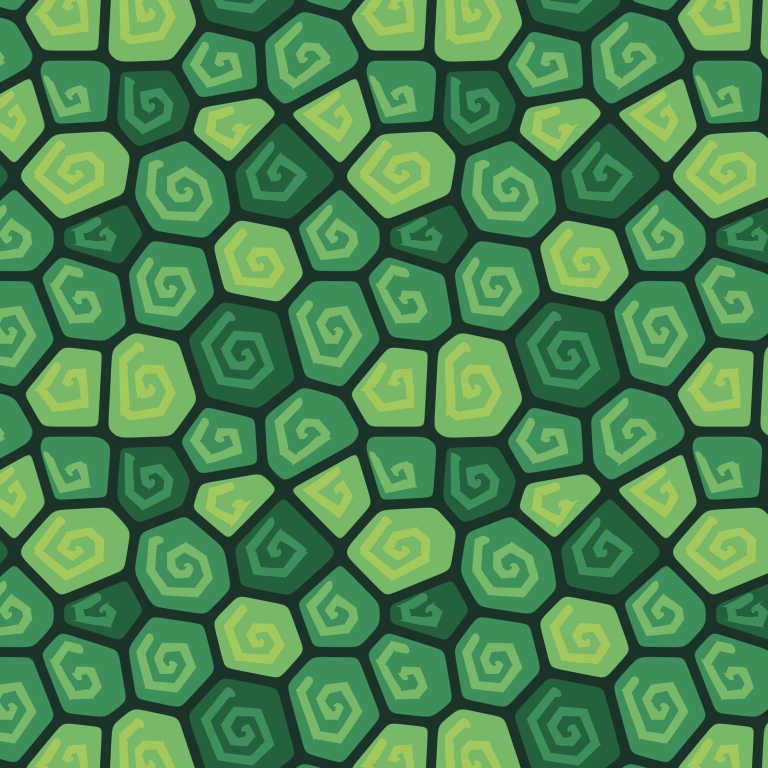
A Shadertoy shader for this pattern:

```glsl
// Tiling wall of rounded green stones, each carved with an angular spiral.
#define CANVAS 768.0            // design units down the canvas
#define TILE vec2(326.0, 376.0) // size of one repeat
#define STONES 18               // stones per repeat
#define LIGHTS 6                // the first stones are light
#define DARKS 4                 // the next ones are dark, the rest mid
#define HALF_GAP 5.0            // half the joint width
#define ROUNDING 2.2            // corner softness
#define HALF_LINE 4.4           // half the carved line width
#define PITCH 16.0              // spacing of spiral turns
#define OUTER 0.73              // spiral start, 1 is the stone edge
#define INNER 0.08              // spiral end, 0 is the stone centre
#define START_TURN 0.33         // usual start angle in turns

const float TAU = 6.2831853;

// Joint, dark, mid, light, lime
const vec3 RAMP[5] = vec3[5](
    vec3(0.11, 0.20, 0.16), vec3(0.14, 0.38, 0.24), vec3(0.24, 0.56, 0.36),
    vec3(0.47, 0.72, 0.41), vec3(0.64, 0.79, 0.36));

// Stone centres within the repeat, grouped by tone
const vec2 SEED[STONES] = vec2[STONES](
    vec2(235, 261), vec2(12, 276), vec2(76, 220), vec2(261, 128), vec2(72, 10), vec2(149, 6),
    vec2(279, 218), vec2(102, 156), vec2(243, 37), vec2(152, 288),
    vec2(185, 202), vec2(10, 155), vec2(81, 90), vec2(170, 105),
    vec2(9, 62), vec2(223, 329), vec2(306, 334), vec2(72, 294));

// Power of each stone: larger pushes its neighbours away
const float POWER[STONES] = float[STONES](
    -200.0, 120.0, 800.0, 450.0, 440.0, 1230.0,
    780.0, -430.0, 1800.0, -450.0,
    600.0, 100.0, 650.0, 450.0, 1480.0, -80.0, 520.0, -230.0);

float hash(float n) {
    return fract(sin(n * 12.9898) * 43758.5453);
}

// Shortest offset on the repeating plane
vec2 wrapOffset(vec2 v) {
    return v - TILE * round(v / TILE);
}

// Index of the stone whose power cell holds p
int findStone(vec2 p) {
    int stone = 0;
    float best = 1e9;
    for (int i = 0; i < STONES; i++) {
        vec2 q = wrapOffset(p - SEED[i]);
        float d = dot(q, q) - POWER[i];
        if (d < best) { best = d; stone = i; }
    }
    return stone;
}

// x: rounded distance inside the outline, y: gauge (0 centre, 1 edge),
// z: centre-to-edge distance on this side, w: smallest such distance
vec4 stoneShape(vec2 q, int stone) {
    float sum = 0.0, gauge = -1e9, reach = 1.0, inradius = 1e9;
    for (int j = 0; j < STONES; j++) {
        if (j == stone) continue;
        vec2 toOther = wrapOffset(SEED[j] - SEED[stone]);
        float span = length(toOther);
        float side = 0.5 * (span + (POWER[stone] - POWER[j]) / span) - HALF_GAP;
        float along = dot(q, toOther) / span;
        sum += exp((along - side) / ROUNDING);
        if (along / side > gauge) { gauge = along / side; reach = side; }
        inradius = min(inradius, side);
    }
    return vec4(-ROUNDING * log(sum), gauge, reach, inradius);
}

// Distance to a round-capped spiral whose turns echo the stone outline
float spiralDistance(vec2 q, vec4 shape, float startTurn) {
    float turns = clamp((OUTER - INNER) * shape.w / PITCH, 0.9, 2.1);
    float angle = fract(atan(q.y, q.x) / TAU - startTurn);
    float dist = 1e9;
    for (int n = -1; n < 3; n++) {
        float turn = angle + float(n);
        float onLine = clamp(turn, 0.0, turns);
        float across = (shape.y - mix(OUTER, INNER, onLine / turns)) * shape.z;
        float past = (turn - onLine) * TAU * length(q);
        dist = min(dist, length(vec2(across, past)));
    }
    return dist;
}

void mainImage(out vec4 fragColor, in vec2 fragCoord) {
    float pixel = CANVAS / iResolution.y;
    vec2 p = fragCoord * pixel;
    int stone = findStone(p);
    vec2 q = wrapOffset(p - SEED[stone]);
    vec4 shape = stoneShape(q, stone);
    int tone = stone < LIGHTS ? 3 : (stone < LIGHTS + DARKS ? 1 : 2);

    // Carved line over the stone face
    float startTurn = START_TURN + 0.16 * (hash(float(stone) + 1.0) - 0.5);
    float carve = spiralDistance(q, shape, startTurn) - HALF_LINE;
    vec3 face = mix(RAMP[tone + 1], RAMP[tone], smoothstep(-0.7 * pixel, 0.7 * pixel, carve));

    // Stone over the dark joint
    float inside = smoothstep(-0.7 * pixel, 0.7 * pixel, shape.x);
    fragColor = vec4(mix(RAMP[0], face, inside), 1.0);
}
```
